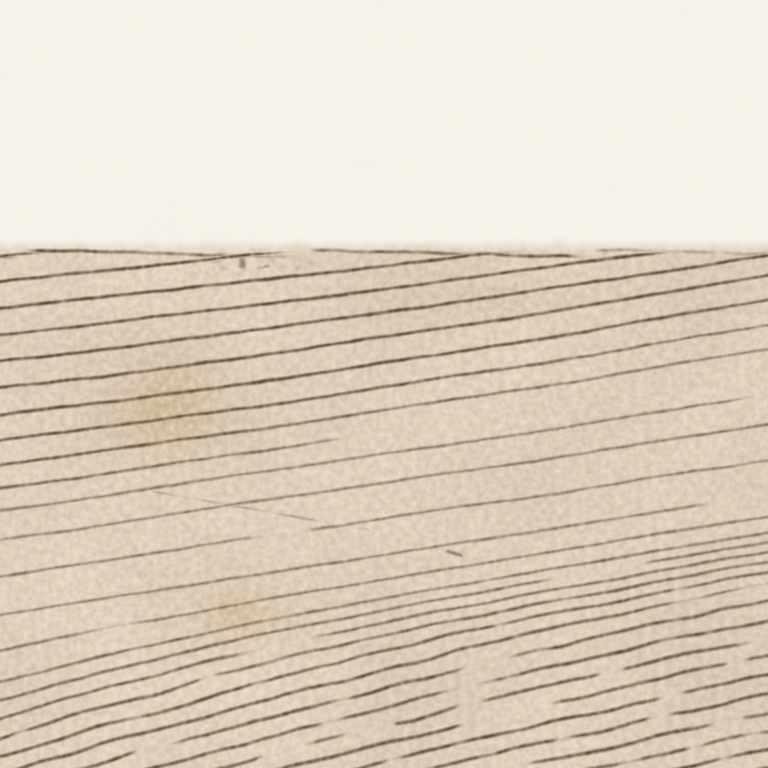
Write a three.js fragment shader that draws this texture.

```glsl
// Rising ink hatch lines on tan stock below a bare strip of cream paper.
varying vec2 vUv;

const vec3 PAPER = vec3(0.970, 0.950, 0.912);
const vec3 TAN = vec3(0.892, 0.833, 0.750);
const vec3 SHADE = vec3(0.815, 0.752, 0.670);
const vec3 INK = vec3(0.390, 0.325, 0.245);
const vec3 STAIN = vec3(0.740, 0.620, 0.450);
const float EDGE = 0.326;        // depth of the paper border, from the top
const float FIRST_LINE = 0.3333; // depth of the first hatch line at the left
const float SPACING = 0.0331;
const float LINE_HALF = 0.0019;
const float SOFT = 0.0025;
const float SHORT_LINE = 9.0;    // this hatch line stops before the middle

vec2 gradientAt(vec2 cell) {
  float h = fract(sin(dot(cell, vec2(127.1, 311.7))) * 43758.5);
  return vec2(cos(h * 6.2832), sin(h * 6.2832));
}

// Gradient noise, roughly -0.7 to 0.7
float noise(vec2 p) {
  vec2 i = floor(p), f = fract(p);
  vec2 u = f * f * f * (f * (f * 6.0 - 15.0) + 10.0);
  float a = dot(gradientAt(i), f);
  float b = dot(gradientAt(i + vec2(1, 0)), f - vec2(1, 0));
  float c = dot(gradientAt(i + vec2(0, 1)), f - vec2(0, 1));
  float d = dot(gradientAt(i + vec2(1, 1)), f - vec2(1, 1));
  return mix(mix(a, b, u.x), mix(c, d, u.x), u.y);
}

float bump(float x, float center, float radius) {
  float d = (x - center) / radius;
  return exp(-d * d);
}

// Line number as a smooth field; p.y is depth below the top
float hatchPhase(vec2 p) {
  float level = p.y + 0.15 * p.x;
  float low = smoothstep(0.77, 0.93, level);
  float arch = sin(3.1416 * p.x);
  float slope = 0.11 + 0.04 * smoothstep(0.39, 0.53, level) + 0.10 * low;
  float q = p.y + slope * p.x + 0.012 * low * arch;
  q -= 0.0145 * bump(level, 0.55, 0.11) * (0.6 + 0.5 * arch);
  q += 0.010 * bump(level, 0.72, 0.05);
  q += 0.003 * noise(p * vec2(5.0, 9.0)) + 0.005 * low * noise(p * vec2(12.0, 19.0));
  q += 0.0012 * noise(p * vec2(28.0, 25.0));
  float spread = q - 0.28 * max(q - 0.664, 0.0) + 0.65 * max(q - 0.88, 0.0);
  return (spread - FIRST_LINE) / SPACING;
}

float stroke(float dist, float halfWidth) {
  return 1.0 - smoothstep(halfWidth - SOFT, halfWidth + SOFT, dist);
}

float segment(vec2 p, vec2 a, vec2 b) {
  vec2 v = b - a;
  return length(p - a - v * clamp(dot(p - a, v) / dot(v, v), 0.0, 1.0));
}

float spot(vec2 p, vec2 center, vec2 radius) {
  vec2 d = (p - center) / radius;
  return exp(-dot(d, d));
}

float hatch(vec2 p) {
  float phase = hatchPhase(p);
  float density = (hatchPhase(p + vec2(0.0, 0.002)) - phase) / 0.002;
  float id = floor(phase + 0.5);
  float dist = abs(phase - id) / max(density, 8.0);

  // Long strokes above, short broken ones below
  float level = p.y + 0.15 * p.x;
  float fade = smoothstep(0.59, 0.70, level + 0.09 * p.x);
  float broken = smoothstep(0.80, 0.98, level);
  float run = noise(vec2(p.x * 4.0, id * 5.7 + 0.4));
  float dash = noise(vec2(p.x * 13.0, id * 3.3 + 0.4));
  float limit = mix(-0.75, -0.32, fade);
  float keep = smoothstep(limit - 0.06, limit + 0.06, run);
  float cut = mix(-0.85, -0.17, broken);
  keep *= smoothstep(cut - 0.08, cut + 0.08, dash);
  float isShort = 1.0 - step(0.5, abs(id - SHORT_LINE));
  keep *= 1.0 - isShort * smoothstep(0.42, 0.45, p.x);

  float strength = mix(0.92, 0.60, fade) + 0.22 * broken;
  strength *= 1.0 + 0.45 * noise(vec2(p.x * 45.0, id * 2.3));
  float width = LINE_HALF * (1.0 - 0.2 * fade + 0.3 * broken + 0.4 * dash);
  return stroke(dist, width) * keep * strength;
}

// Broken rule along the paper border
float border(vec2 p) {
  float t = fract((p.x - 0.03) / 0.37);
  float ends = smoothstep(0.0, 0.06, t) * (1.0 - smoothstep(0.88, 1.0, t));
  float y = EDGE + 0.004 + 0.009 * (t - 0.5) + 0.002 * noise(vec2(p.x * 30.0, 2.5));
  float gap = smoothstep(0.28, 0.30, p.x) - smoothstep(0.38, 0.40, p.x);
  float tail = smoothstep(0.76, 0.83, p.x);
  float grain = 0.75 + 0.7 * noise(vec2(p.x * 38.0, 7.4));
  return stroke(abs(p.y - y), LINE_HALF) * grain * ends * (1.0 - 0.7 * max(gap, tail));
}

void main() {
  vec2 p = vec2(vUv.x, 1.0 - vUv.y);
  float fine = noise(p * 105.0) + 0.6 * noise(p * 190.0);
  float cloud = noise(p * 5.0) + 0.5 * noise(p * 17.0);

  // Tan stock with grain, mottling and rusty stains
  float mottle = 0.20 + 0.12 * p.x + 0.35 * cloud + 0.75 * fine;
  vec3 stock = mix(TAN, SHADE, clamp(mottle, -0.3, 1.0));
  float stain = spot(p, vec2(0.215, 0.53), vec2(0.070, 0.060));
  stain += 0.8 * spot(p, vec2(0.31, 0.80), vec2(0.060, 0.035));
  stain += 0.4 * spot(p, vec2(0.64, 0.39), vec2(0.100, 0.030));
  stock = mix(stock, STAIN, stain * (0.36 + 0.25 * fine));

  // Ink
  float below = smoothstep(EDGE, EDGE + 0.006, p.y);
  float ink = max(hatch(p) * below, border(p));
  float scratch = stroke(segment(p, vec2(0.20, 0.64), vec2(0.48, 0.69)), 0.001);
  ink = max(ink, scratch * (0.22 + 0.5 * noise(p * 30.0)));
  ink = max(ink, 0.6 * stroke(segment(p, vec2(0.583, 0.718), vec2(0.60, 0.723)), 0.002));
  ink *= 1.0 + 0.35 * fine;
  float smudge = spot(p, vec2(0.34, EDGE + 0.017), vec2(0.045, 0.010));
  ink = max(ink, smudge * smoothstep(0.0, 0.6, noise(p * vec2(65.0, 110.0))));

  // Cream paper with a soft lower rim
  vec3 paper = PAPER + 0.006 * cloud + 0.006 * fine;
  float ground = smoothstep(EDGE - 0.018, EDGE + 0.007, p.y + 0.004 * noise(p * 35.0));
  vec3 color = mix(paper, stock, ground);
  color = mix(color, mix(INK, STAIN * 0.6, 0.5 * min(stain, 1.0)), clamp(ink, 0.0, 1.0));
  gl_FragColor = vec4(color, 1.0);
}
```
